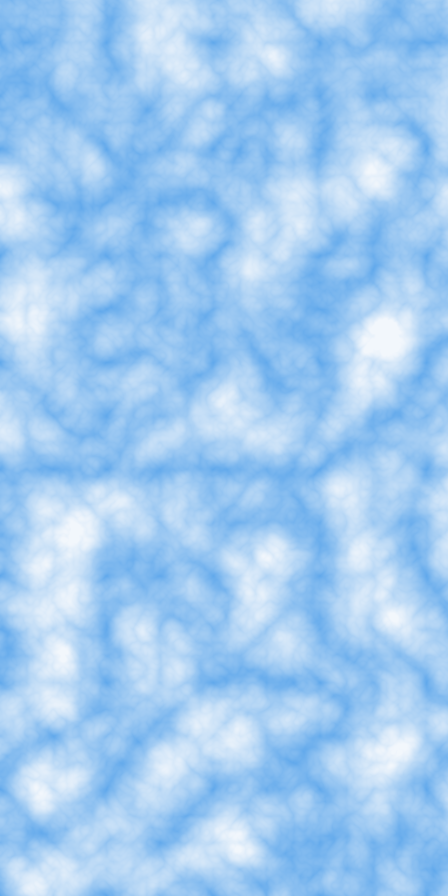
This texture is drawn by a WebGL 1 fragment shader. Its source:

```glsl
precision highp float;
// Soft white clouds on a blue sky, veined with darker blue creases.
// Turbulence: octaves of folded gradient noise are summed, and the sum
// runs along a linear ramp from deep blue to near white.

uniform vec2 u_resolution;

// Unit gradient in a random direction for one lattice point
vec2 gradient(vec2 cell) {
  float angle = 6.2831853 * fract(sin(dot(cell, vec2(127.1, 311.7))) * 43758.5453);
  return vec2(cos(angle), sin(angle));
}

float gradientNoise(vec2 p) {
  vec2 cell = floor(p);
  vec2 f = fract(p);
  vec2 blend = f * f * (3.0 - 2.0 * f);
  float a = dot(gradient(cell), f);
  float b = dot(gradient(cell + vec2(1.0, 0.0)), f - vec2(1.0, 0.0));
  float c = dot(gradient(cell + vec2(0.0, 1.0)), f - vec2(0.0, 1.0));
  float d = dot(gradient(cell + vec2(1.0, 1.0)), f - vec2(1.0, 1.0));
  return mix(mix(a, b, blend.x), mix(c, d, blend.x), blend.y);
}

// Each octave is folded at zero, with the crease slightly rounded
float turbulence(vec2 p) {
  float sum = 0.0;
  float amplitude = 1.0;
  for (int octave = 0; octave < 5; octave++) {
    float n = gradientNoise(p + 37.0 * float(octave));
    sum += amplitude * sqrt(n * n + 0.0002);
    p *= 2.0;
    amplitude *= 0.5;
  }
  return sum;
}

void main() {
  vec2 uv = gl_FragCoord.xy / u_resolution.x;
  float cloud = turbulence(uv * 4.2 + vec2(3.0, 11.0));

  vec3 deepBlue = vec3(0.36, 0.65, 0.92);
  vec3 cloudWhite = vec3(0.95, 0.968, 0.988);
  vec3 color = mix(deepBlue, cloudWhite, clamp(cloud / 0.71, 0.0, 1.0));
  gl_FragColor = vec4(color, 1.0);
}
```
